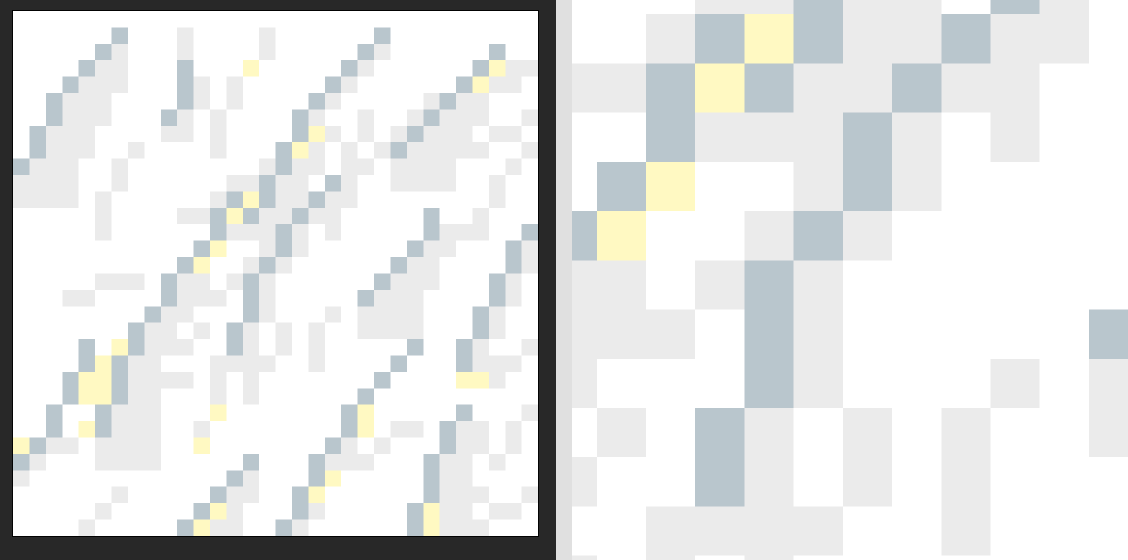
Left: the whole. Right: its middle third, enlarged.
Write a WebGL 2 fragment shader that draws this pattern.

```glsl
#version 300 es
precision highp float;
// A framed white board of square cells, crossed by rising stepped strokes.
// Bold strokes are rasterised row by row, with pale shadows and yellow sparks;
// short faint strokes fill the gaps. Every stroke is placed by hashes.

#define GRID 32.0
#define CELL (15.0 / 512.0)
#define ORIGIN (vec2(12.0, 22.0) / 512.0)
#define BORDER 0.067
#define BOLD_COLUMNS 4
#define BOLD_ROWS 3
#define FAINT_COUNT 25
#define SPARK_CHANCE 0.19
#define SEED 17.0

uniform vec2 u_resolution;
out vec4 outColor;

const vec3 SURROUND = vec3(0.157);
const vec3 EDGE = vec3(0.01);
const vec3 PAPER = vec3(1.0);
const vec3 FAINT = vec3(0.923);
const vec3 SLATE = vec3(0.725, 0.775, 0.805);
const vec3 SPARK = vec3(1.0, 0.975, 0.76);

float hash(float a, float b) {
    uvec2 q = uvec2(ivec2(int(a), int(b)) + 512);
    uint n = q.x * 1597334677u ^ q.y * 3812015801u;
    n = (n ^ (n >> 16)) * 2246822519u;
    n = (n ^ (n >> 13)) * 3266489917u;
    n ^= n >> 16;
    return float(n >> 8) / 16777216.0;
}

// Horizontal position of a gently wavering stroke at a given row.
float strokeX(vec2 start, float run, float id, float row) {
    float phase = 6.28 * hash(id, 90.0);
    float sway = sin(row * 0.45 + phase) - sin(start.y * 0.45 + phase);
    return start.x + run * (row - start.y) + 0.6 * sway;
}

// First and last cell covered by the stroke in one row.
vec2 strokeSpan(vec2 start, float run, float id, float row) {
    float first = floor(strokeX(start, run, id, row));
    float next = floor(strokeX(start, run, id, row + 1.0));
    return vec2(first, max(first, next - 1.0));
}

bool inside(float x, vec2 span) {
    return x >= span.x && x <= span.y;
}

vec3 boardColor(vec2 cell) {
    bool slate = false, spark = false, faint = false;

    // Bold strokes on a staggered, jittered lattice.
    for (int i = 0; i < BOLD_COLUMNS * BOLD_ROWS; i++) {
        float id = float(i) + SEED;
        vec2 slot = vec2(i % BOLD_COLUMNS, i / BOLD_COLUMNS);
        vec2 jitter = vec2(hash(id, 1.0), hash(id, 2.0)) - 0.5;
        slot += 0.5 + 0.4 * jitter + vec2(0.5 * mod(slot.y, 2.0), 0.0);
        vec2 center = GRID * fract(slot / vec2(BOLD_COLUMNS, BOLD_ROWS));
        float rows = floor(mix(4.0, 16.0, fract(id * 0.618)));
        float run = mix(0.48, 0.85, hash(id, 3.0));
        vec2 start = floor(center - 0.5 * rows * vec2(run, 1.0)) + vec2(0.5, 0.0);
        float along = cell.y - start.y;
        vec2 span = strokeSpan(start, run, id, max(cell.y, start.y));

        if (along >= 0.0 && along < rows) {
            slate = slate || inside(cell.x, span);
            float pair = floor(along / 2.0);
            float beside = hash(id, 20.0 + pair) < 0.65 ? span.y + 1.0 : span.x - 1.0;
            spark = spark || (cell.x == beside && hash(id, 40.0 + pair) < SPARK_CHANCE);
        }

        // Shadow hugs the right side, widening towards the foot.
        float bulk = mix(0.4, 2.6, hash(id, 4.0));
        float taper = mix(1.4, 0.5, clamp(along / rows, 0.0, 1.0));
        float width = floor(bulk * taper + 0.3);
        if (width > 0.0 && along >= -floor(bulk) && along < rows - 1.0)
            faint = faint || inside(cell.x, span + vec2(0.0, width));
    }

    // Short faint strokes, evenly scattered.
    for (int i = 0; i < FAINT_COUNT; i++) {
        float id = float(i) + SEED + 100.0;
        vec2 start = floor(GRID * fract(id * vec2(0.7549, 0.5698))) + vec2(0.5, -2.0);
        float run = mix(0.45, 3.0, pow(hash(id, 5.0), 4.0));
        float rows = floor(mix(2.0, 8.0, hash(id, 6.0)) / max(run, 1.0)) + 1.0;
        float along = cell.y - start.y;
        if (along >= 0.0 && along < rows
            && inside(cell.x, strokeSpan(start, run, id, cell.y))) {
            faint = true;
            spark = spark || hash(id, 60.0 + along) < 0.03;
        }
    }
    return slate ? SLATE : spark ? SPARK : faint ? FAINT : PAPER;
}

vec3 sceneColor(vec2 p) {
    vec2 grid = (p - ORIGIN) / CELL;
    vec2 fromCenter = abs(grid - 0.5 * GRID);
    float outside = max(fromCenter.x, fromCenter.y) - 0.5 * GRID;
    if (outside > BORDER) return SURROUND;
    if (outside > 0.0) return EDGE;
    return boardColor(floor(grid));
}

void main() {
    // Four samples per pixel smooth the cell edges.
    vec3 color = vec3(0.0);
    for (int s = 0; s < 4; s++) {
        vec2 offset = 0.5 * vec2(s % 2, s / 2) - 0.25;
        color += sceneColor((gl_FragCoord.xy + offset) / u_resolution.y);
    }
    outColor = vec4(color / 4.0, 1.0);
}
```
